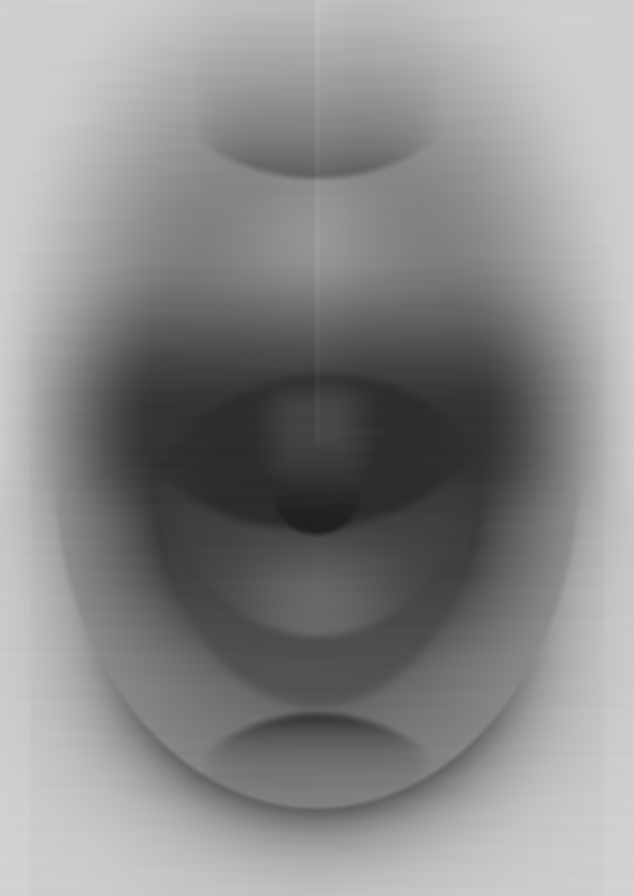
A WebGL 2 fragment shader for this texture map:

```glsl
#version 300 es
precision highp float;
// Grey relief map: nested soft ovals with a dark lens and a rounded lobe inside.
// Each part is an ellipse or circle distance, shaded by falloffs and layered
// from the outer field inward; gradient noise adds faint horizontal grain.

#define BACKGROUND 0.81
#define LENS_GREY 0.175
#define MIDDLE_Y 0.479
#define OUTER_RADII vec2(0.293, 0.3815)
#define MIDDLE_RADII vec2(0.182, 0.267)
#define INNER_RADII vec2(0.154, 0.150)
#define LOBE_RADIUS 0.0495
#define RIM_GLOW 0.047
#define EDGE_SOFT 0.004
#define SEAM_GAIN 0.028
#define GRAIN 0.012

uniform vec2 u_resolution;
out vec4 outColor;

float ellipseDistance(vec2 p, vec2 radii) {
    float k = length(p / radii);
    return k * (k - 1.0) / max(length(p / (radii * radii)), 1e-4);
}

float inside(float d, float soft) {
    return 1.0 - smoothstep(-soft, soft, d);
}

float bell(float v) {
    return exp(-v * v);
}

vec2 gradientAt(vec2 cell) {
    float a = 6.2832 * fract(sin(dot(cell, vec2(127.1, 311.7))) * 43758.5);
    return vec2(cos(a), sin(a));
}

float gradientNoise(vec2 p) {
    vec2 i = floor(p), f = fract(p);
    vec2 u = f * f * f * (f * (f * 6.0 - 15.0) + 10.0);
    vec2 e = vec2(1.0, 0.0);
    float low = mix(dot(gradientAt(i), f), dot(gradientAt(i + e), f - e), u.x);
    float high = mix(dot(gradientAt(i + e.yx), f - e.yx),
                     dot(gradientAt(i + 1.0), f - 1.0), u.x);
    return mix(low, high, u.y);
}

// Upper field: vertical ramp with a central sheen, fading to the background
float upperField(vec2 p) {
    float ramp = mix(0.20, 0.49, smoothstep(0.531, 0.727, p.y));
    ramp += 0.09 * bell(p.x / 0.085) * bell((p.y - 0.735) / 0.08);
    vec2 q = pow(abs(p - vec2(0.0, MIDDLE_Y)) / vec2(0.293, 0.475), vec2(2.5));
    float k = pow(q.x + q.y, 0.4);
    float shade = mix(ramp, BACKGROUND, smoothstep(0.6, 1.3, k));

    // Shadow resting on a shallow upward-curving arc
    float arc = length(p - vec2(0.0, 1.033)) - 0.232;
    float span = max(0.0, 1.0 - pow(p.x / 0.140, 2.0));
    shade -= 0.18 * span * exp(min(arc, 0.0) / 0.045) * inside(arc, 0.006);
    return shade;
}

// Lower field: rim glow, outer band, middle oval and inner crescent
float lowerField(vec2 p) {
    vec2 q = p - vec2(0.0, MIDDLE_Y);
    float outer = ellipseDistance(q, OUTER_RADII);
    float middle = ellipseDistance(q, MIDDLE_RADII);
    float inner = ellipseDistance(p - vec2(0.0, 0.44), INNER_RADII);
    float depth = clamp(-q.y / OUTER_RADII.y, 0.0, 1.0);

    float glow = mix(0.20, 0.45, smoothstep(0.35, 0.95, depth));
    float shade = BACKGROUND - glow * exp(-max(outer, 0.0) / RIM_GLOW);

    float across = clamp(middle / max(middle - outer, 1e-4), 0.0, 1.0);
    float bandInner = mix(0.22, 0.40, smoothstep(0.2, 0.7, depth));
    float band = mix(bandInner, mix(0.58, 0.51, depth), pow(across, 0.85));

    // Shadow hanging below a shallow downward-curving arc
    float arc = length(p - vec2(0.0, 0.001)) - 0.202;
    float span = max(0.0, 1.0 - pow(p.x / 0.130, 2.0));
    band -= 0.25 * span * exp(min(arc, 0.0) / 0.028) * inside(arc, 0.007);
    shade = mix(shade, band, inside(outer, EDGE_SOFT));

    float oval = mix(0.24, 0.33, smoothstep(0.15, 0.7, depth));
    shade = mix(shade, oval, inside(middle, 0.009));
    float sheen = bell(p.x / 0.095) * (1.0 - smoothstep(0.325, 0.435, p.y));
    return mix(shade, 0.25 + 0.16 * sheen, inside(inner, 0.007));
}

void main() {
    vec2 p = gl_FragCoord.xy / u_resolution.y;
    p.x -= 0.5 * u_resolution.x / u_resolution.y;
    float shade = mix(lowerField(p), upperField(p), smoothstep(0.40, 0.50, p.y));

    // Dark lens, slightly tilted, from two crossing circles
    vec2 q = p - vec2(0.0, 0.05 * p.x);
    float lens = max(length(q - vec2(0.0, 0.358)) - 0.223,
                     length(q - vec2(0.0, 0.668)) - 0.258);
    shade = mix(shade, LENS_GREY + 0.25 * max(0.0, abs(p.x) - 0.11), inside(lens, 0.009));

    // Rounded lobe: crisp at its base, diffuse toward the top
    vec2 l = p - vec2(0.0, 0.453);
    float lobe = length(vec2(l.x, min(l.y, 0.0))) - LOBE_RADIUS;
    float soft = mix(0.005, 0.032, smoothstep(-0.02, 0.06, l.y));
    float lobeGrey = mix(0.125, 0.265, smoothstep(0.41, 0.52, p.y));
    shade = mix(shade, lobeGrey, inside(lobe, soft) * (1.0 - smoothstep(0.54, 0.59, p.y)));

    // Fine central seam, with a faint wedge of light to its right
    float seam = smoothstep(0.498, 0.515, p.y);
    shade += SEAM_GAIN * seam * bell(p.x / 0.003);
    float wedge = smoothstep(-0.001, 0.002, p.x) * (1.0 - smoothstep(0.01, 0.05, p.x));
    shade += 0.015 * wedge * seam;

    // Pale side margins and horizontal grain
    shade += 0.015 * smoothstep(0.318, 0.322, abs(p.x)) * (1.0 - smoothstep(0.5, 0.8, p.y));
    shade += GRAIN * gradientNoise(p * vec2(9.0, 110.0));
    outColor = vec4(vec3(clamp(shade, 0.0, 1.0)), 1.0);
}
```
